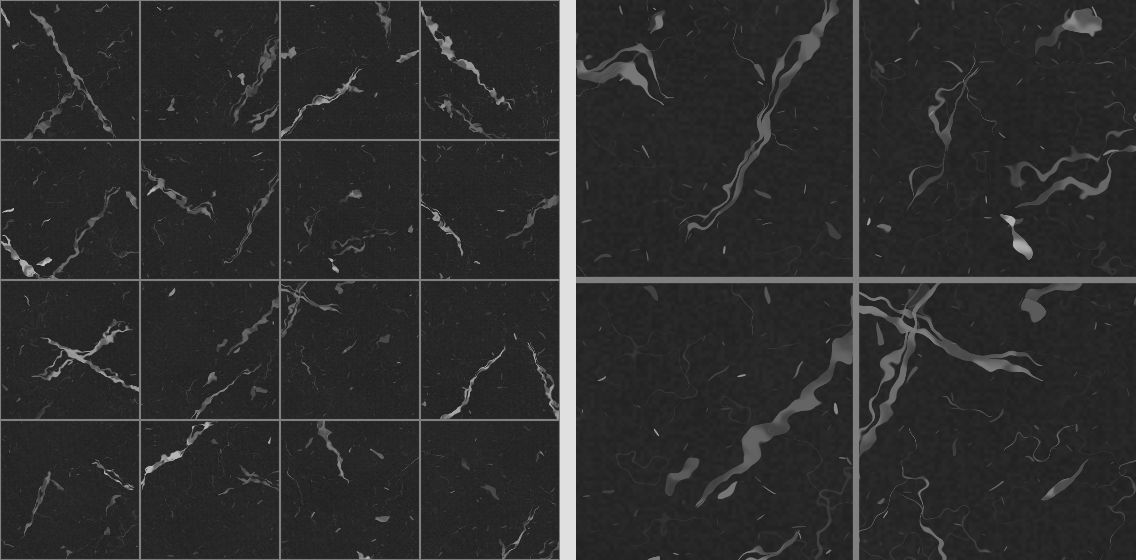
Left: the whole. Right: its middle third, enlarged.
Reproduce this texture procedurally as a WebGL 1 fragment shader.

```glsl
precision highp float;
// Four by four black marble tiles with broken grey veins, flecks and thin pale grout.

uniform vec2 u_resolution;

const float TILES = 4.0;
const float GROUT_HALF_WIDTH = 0.0075;
const float GROUT_TONE = 0.5;
const float STONE_TONE = 0.15;

float hash(vec2 p) {
  return fract(sin(dot(p, vec2(127.1, 311.7))) * 43758.5453);
}

float noise(vec2 p) {
  vec2 i = floor(p);
  vec2 f = fract(p);
  f = f * f * (3.0 - 2.0 * f);
  float low = mix(hash(i), hash(i + vec2(1.0, 0.0)), f.x);
  float high = mix(hash(i + vec2(0.0, 1.0)), hash(i + 1.0), f.x);
  return mix(low, high, f.y);
}

float fbm(vec2 p) {
  float sum = 0.0;
  float gain = 0.5;
  for (int i = 0; i < 4; i++) {
    sum += gain * noise(p);
    p = p * 2.1 + 17.3;
    gain *= 0.5;
  }
  return sum / 0.9375;
}

float random(vec2 id, float seed) {
  return hash(id + seed * vec2(0.37, 1.71) + 3.1);
}

// Coverage of a band of half width w, fading when thinner than a pixel
float band(float dist, float w, float px) {
  return clamp((w - abs(dist)) / px + 0.5, 0.0, 1.0) * min(1.0, 2.0 * w / px);
}

// Ragged tapered stroke; braid adds a second strand that splits and rejoins
float vein(vec2 p, float angle, float halfLength, float width, float braid, float seed, float px) {
  vec2 dir = vec2(cos(angle), sin(angle));
  vec2 q = vec2(dot(p, dir), dot(p, vec2(-dir.y, dir.x)));
  float t = q.x / halfLength;
  float taper = sqrt(max(0.0, 1.0 - t * t));
  float w = width * taper * (0.1 + 1.5 * noise(vec2(q.x * 22.0, seed)));
  float split = braid * (noise(vec2(q.x * 9.0, seed + 5.0)) - 0.3);
  float mask = band(q.y, w, px);
  return max(mask, step(0.001, braid) * band(q.y - split, w * 0.5, px));
}

// Blends one randomly placed stroke over the stone; ranges are (min, max)
float addVein(float tone, vec2 p, vec2 id, float seed, vec2 lengths, vec2 widths,
              vec2 tones, float braid, float px) {
  vec2 center = vec2(random(id, seed), random(id, seed + 0.2));
  float side = random(id, seed + 0.4) < 0.4 ? -1.0 : 1.0;
  float angle = side * mix(0.35, 1.25, random(id, seed + 0.6));
  float size = random(id, seed + 0.8);
  float halfLength = mix(lengths.x, lengths.y, size);
  float width = mix(widths.x, widths.y, random(id, seed + 1.0));
  float bright = random(id, seed + 1.2);
  float target = mix(tones.x, tones.y, bright * bright);
  float mask = vein(p - center, angle, halfLength, width, braid, seed + 9.0 * size, px);
  float mottling = 0.45 + 0.55 * smoothstep(0.2, 0.7, noise(p * 28.0 + seed));
  return mix(tone, max(tone, target), mask * mottling);
}

// Small pale chips on a jittered grid
float addFlecks(float tone, vec2 p, vec2 id, float density, float seed, float px) {
  vec2 cell = floor(p * density);
  vec2 key = cell + id * 41.0 + seed;
  vec2 center = (cell + 0.3 + 0.4 * vec2(random(key, 1.0), random(key, 2.0))) / density;
  float size = random(key, 3.0);
  float halfLength = mix(0.08, 0.3, size * size) / density;
  float width = halfLength * mix(0.15, 0.6, random(key, 4.0));
  float mask = vein(p - center, 6.28 * random(key, 5.0), halfLength, width, 0.0, size, px);
  float target = mix(0.24, 0.65, pow(random(key, 6.0), 3.0));
  return mix(tone, target, mask * step(random(key, 7.0), 0.4));
}

void main() {
  vec2 uv = gl_FragCoord.xy / u_resolution;
  vec2 grid = uv * TILES;
  vec2 id = floor(grid);
  vec2 p = fract(grid);
  float px = TILES / min(u_resolution.x, u_resolution.y);

  // Jagged distortion, different in every tile
  vec2 s = p + id * 13.7;
  vec2 bend = vec2(fbm(s * 5.0), fbm(s * 5.0 + 40.0)) - 0.5;
  vec2 jag = vec2(noise(s * 32.0), noise(s * 32.0 + 70.0)) - 0.5;
  vec2 q = p + 0.16 * bend + 0.022 * jag;

  // Dark stone with cloudy shade, fine grain and a faint crack web
  float tone = STONE_TONE + 0.02 * (fbm(s * 4.0) - 0.5) + 0.035 * (noise(grid * 110.0) - 0.5);
  float web = abs(fbm(s * 4.5 + 90.0) - 0.5);
  tone += 0.07 * smoothstep(0.007, 0.0, web) * noise(s * 7.0);

  // Hairlines, shards, then main veins
  for (int i = 0; i < 9; i++) {
    tone = addVein(tone, p + 0.3 * bend + 0.02 * jag, id, 20.0 + 2.0 * float(i),
                   vec2(0.06, 0.32), vec2(0.001, 0.0035), vec2(0.24, 0.46), 0.0, px);
  }
  tone = addFlecks(tone, p + 0.012 * jag, id, 24.0, 0.0, px);
  tone = addFlecks(tone, p + 0.02 * jag, id, 11.0, 23.0, px);
  for (int i = 0; i < 5; i++) {
    tone = addVein(tone, q, id, 50.0 + 2.0 * float(i), vec2(0.025, 0.09),
                   vec2(0.006, 0.021), vec2(0.28, 0.8), 0.0, px);
  }
  for (int i = 0; i < 2; i++) {
    tone = addVein(tone, q, id, 70.0 + 2.0 * float(i), vec2(0.18, 0.6),
                   vec2(0.008, 0.02), vec2(0.38, 0.72), 0.09, px);
  }

  // Grout around every tile
  vec2 edge = min(p, 1.0 - p);
  tone = mix(tone, GROUT_TONE, band(min(edge.x, edge.y), GROUT_HALF_WIDTH, px));
  gl_FragColor = vec4(vec3(tone), 1.0);
}
```
